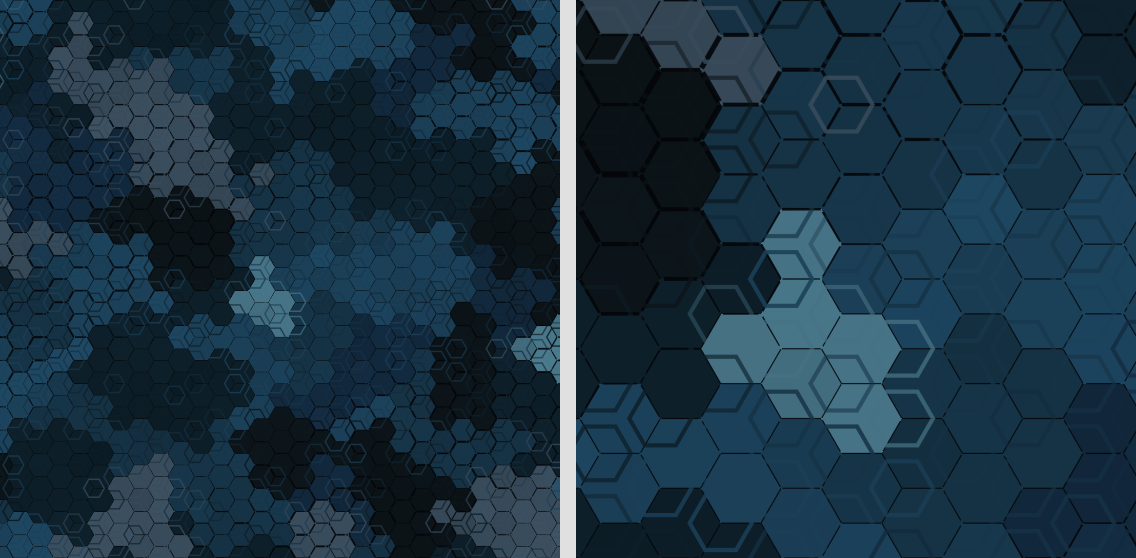
Left, the full canvas; right, a detail of the centre.
Reproduce this pattern procedurally as a WebGL 2 fragment shader.

```glsl
#version 300 es
precision highp float;
// Hexagon camouflage: patchy blue tiles, black broken seams and offset hexagon rings.

uniform vec2 u_resolution;
out vec4 fragColor;

const float ROWS = 24.0;                    // tiles per canvas height
const vec2 PITCH = vec2(1.7320508, 1.0);    // repeat of the tile lattice
const float SIDE = 0.57735;                 // tile side when its height is 1
const float PATCH_SIZE = 3.5;               // camouflage patch, in tiles
const float PATCH_JITTER = 0.32;            // raggedness of patch borders
const float SHADE_RANGE = 0.14;             // brightness change between tiles
const float RING_RADIUS = 0.385;
const float RING_HALF_WIDTH = 0.03;
const float RING_REACH = 1.1;               // how far a ring borrows its colour
const float SEAM_THIN = 0.008;
const float SEAM_THICK = 0.046;
const vec3 SEAM_COLOR = vec3(0.012, 0.02, 0.032);

const int TONES = 8;
const vec3 PALETTE[TONES] = vec3[](
    vec3(0.045, 0.078, 0.096),  // ink
    vec3(0.05, 0.12, 0.16),     // night
    vec3(0.07, 0.16, 0.24),     // navy
    vec3(0.085, 0.20, 0.275),   // deep sea
    vec3(0.105, 0.25, 0.345),   // ocean
    vec3(0.22, 0.295, 0.355),   // slate
    vec3(0.185, 0.33, 0.43),    // steel
    vec3(0.27, 0.445, 0.515));  // pale teal
const float SHARE_END[TONES] = float[](0.11, 0.28, 0.42, 0.57, 0.75, 0.83, 0.91, 1.0);

float hash(vec2 p) {
    vec3 q = fract(vec3(p.xyx) * vec3(0.1031, 0.1030, 0.0973));
    q += dot(q, q.yzx + 33.33);
    return fract((q.x + q.y) * q.z);
}

vec2 hash2(vec2 p) {
    return vec2(hash(p + 17.3), hash(p + 71.9));
}

// Slow layered sines, about -1 to 1
float waves(vec2 p) {
    return 0.5 * sin(p.x * 0.43 + 1.7 * sin(p.y * 0.31)) + 0.5 * sin(p.y * 0.57 - p.x * 0.23 + 2.0);
}

// Centre of the flat-topped tile that holds p
vec2 tileCentre(vec2 p) {
    vec2 even = round(p / PITCH) * PITCH;
    vec2 odd = (floor(p / PITCH) + 0.5) * PITCH;
    return distance(p, even) < distance(p, odd) ? even : odd;
}

// Hexagonal radius: 0.5 on the tile border
float hexRadius(vec2 v) {
    v = abs(v);
    return max(v.y, dot(v, vec2(0.8660254, 0.5)));
}

// Cellular noise: the nearest patch seed gives the colour
vec3 camouflage(vec2 p) {
    vec2 q = p / PATCH_SIZE + 0.35 * vec2(waves(p * 1.6), waves(p.yx * 1.6 + 9.0));
    q += PATCH_JITTER * (hash2(p) - 0.5);
    vec2 cell = floor(q);
    float nearest = 9.0;
    vec2 seed = cell;
    for (int y = -1; y <= 1; y++) {
        for (int x = -1; x <= 1; x++) {
            vec2 id = cell + vec2(x, y);
            float d = distance(q, id + hash2(id));
            if (d < nearest) {
                nearest = d;
                seed = id;
            }
        }
    }
    // Evenly spread tones keep the colour shares steady
    float tone = fract(dot(seed, vec2(0.7549, 0.5698)) + 0.3 * hash(seed + 5.0));
    int index = 0;
    while (index < TONES - 1 && tone > SHARE_END[index]) index++;
    return PALETTE[index];
}

void main() {
    vec2 p = gl_FragCoord.xy / u_resolution.y * ROWS;
    float blur = 0.7 * ROWS / u_resolution.y;

    // Tile fill
    vec2 centre = tileCentre(p);
    vec2 local = p - centre;
    float shade = 1.0 + SHADE_RANGE * (hash(centre + 3.0) - 0.5) + 0.07 * waves(centre * 1.3);
    vec3 color = camouflage(centre) * shade;

    // Broken seams: one width per tile edge, shared by both sides
    vec2 side = vec2(local.x < 0.0 ? -0.8660254 : 0.8660254, local.y < 0.0 ? -0.5 : 0.5);
    vec2 normal = abs(local.y) > dot(local, side) ? vec2(0.0, sign(local.y)) : side;
    vec2 edge = round((centre + 0.5 * normal) / vec2(0.4330127, 0.25));
    float weight = hash(edge) * smoothstep(-0.7, 0.6, waves(p * 0.7 + 4.0));
    float seamWidth = mix(SEAM_THIN, SEAM_THICK, weight);
    float across = 0.5 - hexRadius(local);
    float along = abs(dot(local, vec2(-normal.y, normal.x)));
    float seamEnd = mix(0.30, 0.235, hash(edge + 40.0));
    float seam = 1.0 - smoothstep(-blur, blur, max(across - seamWidth, along - seamEnd));
    color = mix(color, SEAM_COLOR, 0.92 * seam);

    // Rings centred on tile corners, tinted by a nearby patch
    vec2 shift = vec2(SIDE, 0.0);
    vec2 ring = tileCentre(p - shift) + shift;
    float angle = 6.2831853 * hash(ring + 23.0);
    vec3 tint = camouflage(ring + RING_REACH * vec2(cos(angle), sin(angle)));
    float line = abs(hexRadius(p - ring) - RING_RADIUS) - RING_HALF_WIDTH;
    float strength = mix(0.35, 0.9, hash(ring + 61.0));
    color = mix(color, tint, strength * (1.0 - smoothstep(-blur, blur, line)));

    fragColor = vec4(color, 1.0);
}
```
